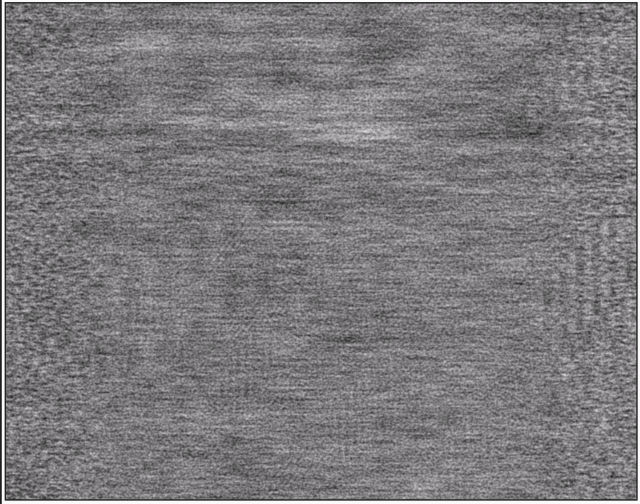
Give the GLSL for this texture, as a Shadertoy shader.

```glsl
// Grey scan-like field of fine horizontal streaks inside a thin black frame.
// Layers of stretched gradient noise give grain, streaks and broad bands;
// the streaks turn short and rough at the sides, and soft blots sit on top.

vec2 gradientAt(vec2 cell) {
    float angle = 6.2832 * fract(sin(dot(cell, vec2(127.1, 311.7))) * 43758.5);
    return vec2(cos(angle), sin(angle));
}

float gradientNoise(vec2 p) {
    vec2 i = floor(p), f = p - i;
    vec2 w = f * f * f * (f * (f * 6.0 - 15.0) + 10.0);
    vec2 e = vec2(1.0, 0.0);
    float a = dot(gradientAt(i), f);
    float b = dot(gradientAt(i + e.xy), f - e.xy);
    float c = dot(gradientAt(i + e.yx), f - e.yx);
    float d = dot(gradientAt(i + e.xx), f - e.xx);
    return mix(mix(a, b, w.x), mix(c, d, w.x), w.y);
}

// Soft ellipse, 1 at its centre
float blot(vec2 uv, vec2 centre, vec2 radius) {
    vec2 d = (uv - centre) / radius;
    return exp(-dot(d, d));
}

float boxDistance(vec2 p, vec2 lo, vec2 hi) {
    vec2 d = max(lo - p, p - hi);
    return length(max(d, 0.0)) + min(max(d.x, d.y), 0.0);
}

float streakField(vec2 p, vec2 uv) {
    float side = smoothstep(0.2, 0.48, abs(uv.x - 0.5));
    float top = smoothstep(0.35, 0.8, uv.y);

    // Fine grain, turned to avoid beating with the pixel grid
    vec2 turned = mat2(0.8, 0.6, -0.6, 0.8) * p;
    float grey = 0.482 + 0.035 * (uv.x - 0.5);
    grey += 0.19 * gradientNoise(turned * 215.0);
    grey += 0.17 * gradientNoise(p * vec2(125.0, 222.0) + 31.4);

    // Long streaks in the middle, short dashes at the sides
    grey += mix(0.15, 0.08, side) * gradientNoise(p * vec2(11.0, 165.0) + 7.3);
    grey += 0.13 * gradientNoise(p * vec2(30.0, 130.0) + 53.7);
    grey += 0.29 * side * gradientNoise(p * vec2(62.0, 155.0) + 19.1);

    // Broad bands, stronger towards the top
    grey += mix(0.04, 0.13, top) * gradientNoise(p * vec2(3.5, 38.0) + 3.7);
    grey += 0.06 * gradientNoise(p * vec2(5.0, 16.0) + 11.9);

    // Bright and dark blots with ragged outlines
    vec2 q = uv + vec2(0.09, 0.008) * gradientNoise(p * vec2(8.0, 90.0) + 23.3);
    grey += 0.17 * blot(q, vec2(0.545, 0.737), vec2(0.085, 0.026));
    grey += 0.11 * blot(q, vec2(0.53, 0.795), vec2(0.09, 0.018));
    grey += 0.08 * blot(q, vec2(0.35, 0.757), vec2(0.08, 0.011));
    grey += 0.08 * blot(q, vec2(0.33, 0.905), vec2(0.09, 0.013));
    grey -= 0.12 * blot(q, vec2(0.82, 0.77), vec2(0.075, 0.055));
    grey -= 0.12 * blot(q, vec2(0.63, 0.908), vec2(0.06, 0.013));
    grey -= 0.10 * blot(q, vec2(0.44, 0.602), vec2(0.06, 0.018));
    grey -= 0.08 * blot(q, vec2(0.56, 0.328), vec2(0.045, 0.012));
    grey += 0.07 * blot(q, vec2(0.39, 0.175), vec2(0.04, 0.012));
    return clamp(grey, 0.1, 0.88);
}

void mainImage(out vec4 fragColor, in vec2 fragCoord) {
    vec2 p = fragCoord / iResolution.y;
    vec2 uv = fragCoord / iResolution.xy;
    float aspect = iResolution.x / iResolution.y;
    float soft = 0.7 / iResolution.y;

    vec3 color = streakField(p, uv) * vec3(1.0, 0.986, 1.0);

    // White margin, thin frame and a dark strip along the left border
    float edge = boxDistance(p, vec2(0.0105, 0.008), vec2(aspect - 0.006, 0.9945));
    color = mix(color, vec3(0.98), smoothstep(-soft, soft, edge));
    float line = 1.0 - smoothstep(-soft, soft, abs(edge) - 0.0013);
    color = mix(color, vec3(0.1), line);
    color = mix(vec3(0.12), color, smoothstep(-soft, soft, p.x - 0.0035));

    fragColor = vec4(color, 1.0);
}
```
